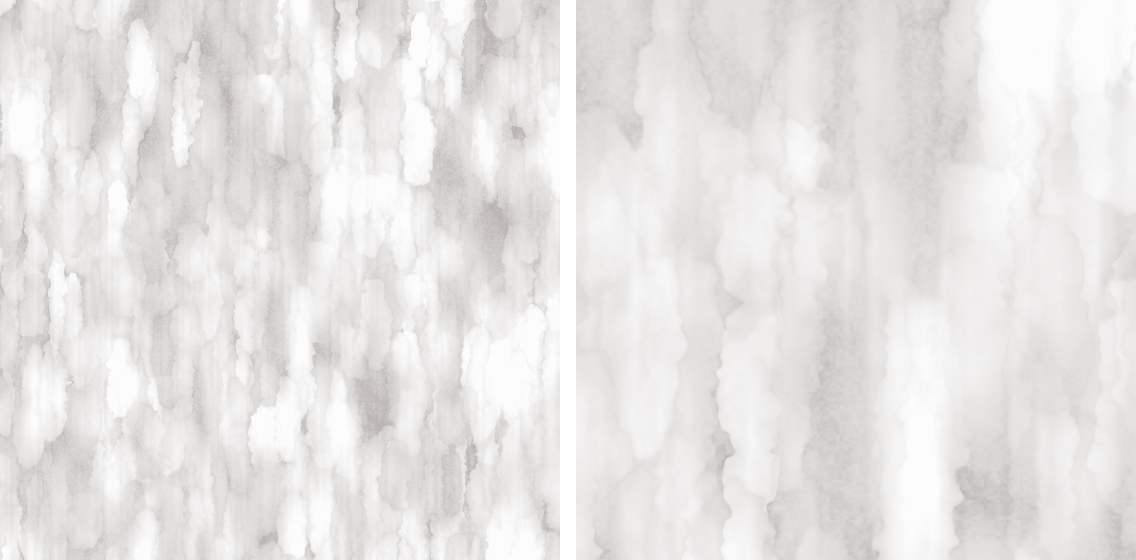
Left, the full canvas; right, a detail of the centre.
A WebGL 1 fragment shader for this texture:

```glsl
precision highp float;
// Pale grey watercolour wash of overlapping, ragged vertical dabs.

uniform vec2 u_resolution;

float hash(vec2 p) {
  vec3 q = fract(p.xyx * vec3(0.1031, 0.1030, 0.0973));
  q += dot(q, q.yzx + 33.33);
  return fract((q.x + q.y) * q.z);
}

float noise(vec2 p) {
  vec2 i = floor(p), f = fract(p);
  f = f * f * (3.0 - 2.0 * f);
  return mix(mix(hash(i), hash(i + vec2(1.0, 0.0)), f.x),
             mix(hash(i + vec2(0.0, 1.0)), hash(i + 1.0), f.x), f.y);
}

// Frayed displacement: a slow wander plus small scalloped bumps
vec2 fray(vec2 p) {
  vec2 wander = vec2(noise(p * 24.0), noise(p * 24.0 + 71.0)) - 0.5;
  vec2 bumps = vec2(noise(p * 80.0 + 13.0), noise(p * 80.0 + 47.0)) - 0.5;
  vec2 fringe = vec2(noise(p * 190.0 + 5.0), noise(p * 190.0 + 29.0)) - 0.5;
  return wander * vec2(0.010, 0.03) + bumps * 0.009 + fringe * 0.005;
}

// Paints one layer of translucent dabs over the lightness so far
float paintLayer(float light, vec2 p, vec2 cell, float seed) {
  vec2 shift = vec2(seed * 7.31, seed * 3.77);
  vec2 q = p + fray(p + shift) + shift;
  float column = floor(q.x / cell.x);
  float soak = smoothstep(0.25, 0.7, noise(p * vec2(19.0, 9.0) + seed * 19.0));
  for (int i = -1; i <= 1; i++) {
    float col = column + float(i);
    float slide = hash(vec2(col, seed + 90.0));
    float row = floor(q.y / cell.y + slide);
    for (int j = -1; j <= 1; j++) {
      vec2 id = vec2(col, row + float(j));
      vec2 key = id + seed * 37.0;
      vec2 jitter = vec2(hash(key + 3.0), hash(key + 11.0)) - 0.5;
      vec2 center = (id + 0.5 + jitter * 0.5 - vec2(0.0, slide)) * cell;
      vec2 radius = cell * (0.3 + 0.38 * vec2(hash(key + 23.0), hash(key + 31.0)));
      vec2 e = abs(q - center) / radius;
      float d = pow(pow(e.x, 2.4) + pow(e.y, 2.4), 0.417);
      float inside = 1.0 - smoothstep(0.95, 1.03, d);
      float opacity = mix(0.2, 0.9, hash(key + 41.0)) * mix(0.25, 1.0, soak);
      float tone = mix(0.26, 0.95, hash(key + 53.0)) + 0.3 * (1.0 - d);
      // Pigment pushed out of the dab pools just beyond its edge
      float pool = (1.0 - inside) * (1.0 - smoothstep(1.0, 1.35, d));
      light -= 0.13 * pool * opacity;
      light = mix(light, tone, inside * opacity);
      float rim = inside * smoothstep(0.86, 1.0, d);
      light -= 0.10 * rim * opacity;
    }
  }
  return light;
}

void main() {
  vec2 p = gl_FragCoord.xy / u_resolution.y;

  // Grey underwash, then dabs from large to small
  float light = 0.05 + 0.4 * noise(p * vec2(15.0, 6.0));
  for (int k = 0; k < 6; k++) {
    float n = float(k);
    light = paintLayer(light, p, vec2(0.062, 0.20) * (1.15 - 0.08 * n), n + 1.0);
  }

  // Soft blooms of light and shade
  float bloom = 0.6 * noise(p * vec2(15.0, 7.0) + 40.0)
              + 0.4 * noise(p * vec2(30.0, 13.0) + 80.0);
  light += 0.75 * (bloom - 0.5);
  light = 0.64 + 1.22 * (light - 0.58);

  // Fine brush streaks, and paper grain that shows in the darker wash
  light += 0.12 * (noise(p * vec2(190.0, 8.0)) - 0.5);
  light += 0.10 * (noise(p * vec2(70.0, 4.0) + 9.0) - 0.5);
  float grain = 0.5 * noise(p * 340.0) + 0.5 * hash(floor(p * 512.0)) - 0.5;
  light += grain * mix(0.34, 0.04, smoothstep(0.1, 0.7, light));

  light = clamp(light, -0.15, 1.06);
  vec3 color = mix(vec3(0.765, 0.747, 0.737), vec3(0.977, 0.975, 0.974), light);
  gl_FragColor = vec4(color, 1.0);
}
```
